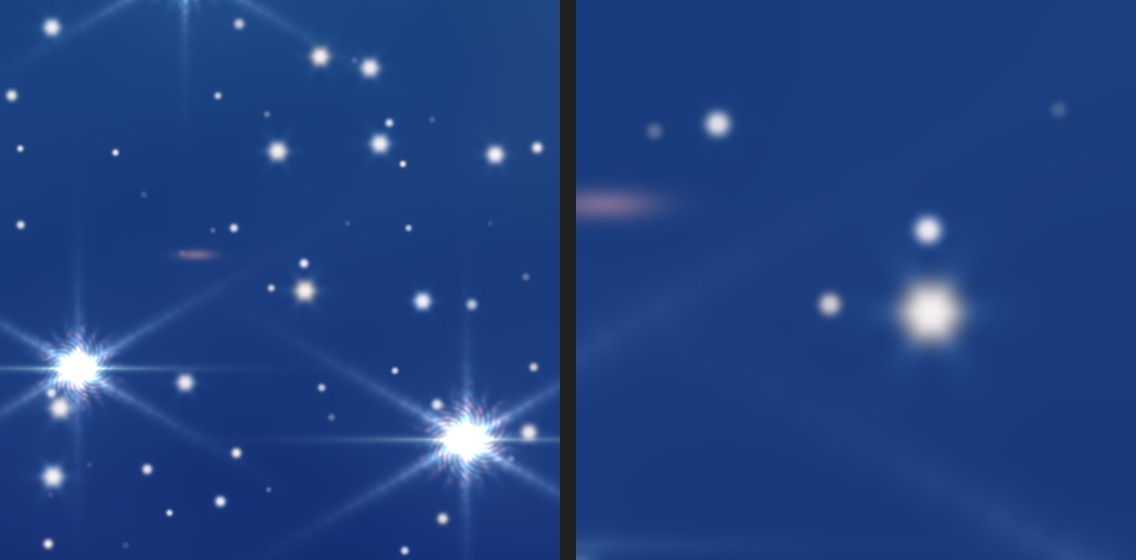
Left, the full canvas; right, a detail of the centre.
Write a three.js fragment shader that draws this background.

```glsl
// A deep blue night sky with scattered soft stars and a few dazzling ones.
// Star layers are jittered grids; the dazzling stars combine a white core,
// a snowflake halo beaded by cellular noise, and tapering diffraction spikes.
varying vec2 vUv;

vec2 hash2(vec2 p) {
  vec3 q = fract(vec3(p.xyx) * vec3(0.1031, 0.1030, 0.0973));
  q += dot(q, q.yzx + 33.33);
  return fract((q.xx + q.yz) * q.zy);
}

// Distance to the nearest cell point, and a random value of that cell
vec2 cellNoise(vec2 p) {
  vec2 nearest = vec2(8.0, 0.0);
  for (int j = -1; j <= 1; j++) {
    for (int i = -1; i <= 1; i++) {
      vec2 cell = floor(p) + vec2(float(i), float(j));
      float d = length(cell + hash2(cell + 200.0) - p);
      if (d < nearest.x) nearest = vec2(d, hash2(cell + 317.0).x);
    }
  }
  return nearest;
}

// Light laid over a colour without exceeding white
vec3 screen(vec3 base, vec3 light) {
  return base + clamp(light, 0.0, 1.0) * (1.0 - base);
}

// One jittered grid of round stars; radii and strengths run from .x to .y
vec3 starLayer(vec3 sky, vec2 uv, float cells, float chance, vec2 radii,
               vec2 strengths, float halo, float seed) {
  vec2 home = floor(uv * cells);
  for (int j = -1; j <= 1; j++) {
    for (int i = -1; i <= 1; i++) {
      vec2 cell = home + vec2(float(i), float(j));
      vec2 kind = hash2(cell + seed);
      if (kind.x > chance) continue;
      vec2 look = hash2(cell + seed + 71.0);
      vec2 p = uv - (cell + 0.1 + 0.8 * hash2(cell + seed + 37.0)) / cells;
      float r = mix(radii.x, radii.y, look.x);
      float d = length(p);

      // Six-pointed blue fringe around the larger stars
      float points = 0.6 + 0.4 * cos(6.0 * atan(p.y, p.x + 0.00001));
      sky = screen(sky, vec3(0.4, 0.65, 0.9) * halo * points
                        * (0.4 + 0.6 * look.x) * exp(-d / (0.85 * r)));

      // White disc with a tinted, soft rim
      float disc = exp(-pow(d / r, 3.0));
      vec3 rim = mix(vec3(0.88, 0.76, 0.64), vec3(0.72, 0.82, 0.98), kind.y);
      vec3 tint = mix(rim, vec3(0.97, 0.95, 0.95), disc * disc);
      sky = mix(sky, tint, disc * mix(strengths.x, strengths.y, look.y));
    }
  }
  return sky;
}

// Ray through the origin, fading along and across its direction
float ray(vec2 p, float angle, float width, float reach) {
  vec2 dir = vec2(cos(angle), sin(angle));
  float along = abs(dot(p, dir));
  float across = abs(dir.x * p.y - dir.y * p.x) / (width * (1.0 + 3.0 * along));
  return exp(-pow(across, 1.4) - along / reach);
}

vec3 dazzlingStar(vec2 p, float seed) {
  float r = length(p);
  float angle = atan(p.y, p.x + 0.00001);

  // Wide glow and spikes with uneven brightness along them
  vec3 light = vec3(0.2, 0.32, 0.5) * 0.3 * exp(-r / 0.11);
  float uneven = 0.85 + 0.15 * sin(r * 210.0 + seed) * sin(r * 87.0);
  float diagonals = ray(p, 0.5236, 0.008, 0.12) + ray(p, 2.618, 0.008, 0.12);
  light += vec3(0.56, 0.7, 0.95) * uneven * diagonals;
  light += vec3(0.45, 0.6, 0.95) * 0.75 * uneven * ray(p, 1.5708, 0.007, 0.09);
  light += vec3(0.7, 0.9, 0.92) * ray(p, 0.0, 0.0042, 0.1);

  // Beaded halo with ragged petals, pink and blue, blurred into streaks
  vec2 bead = cellNoise(p * 68.0 + seed);
  float petals = 0.068 + 0.008 * cos(6.0 * angle + 3.1416)
               + 0.009 * cos(18.0 * angle + seed);
  float halo = exp(-pow(r / petals, 3.5));
  vec3 beadTint = mix(vec3(0.45, 0.68, 0.98), vec3(0.92, 0.68, 0.78),
                      smoothstep(0.35, 0.75, bead.y));
  float streaks = 0.8 + 0.2 * cos(24.0 * angle + 9.0 * sin(r * 60.0));
  light += beadTint * halo * streaks * (0.3 + 0.42 * smoothstep(0.95, 0.0, bead.x));

  // Burnt-out core fading softly into the halo
  return light + 1.15 * exp(-pow(r / 0.034, 2.0));
}

void main() {
  vec2 uv = vUv;

  // Sky, a little greener at the top, with faint slow clouds
  vec3 sky = mix(vec3(0.085, 0.185, 0.46), vec3(0.1, 0.262, 0.505), uv.y);
  sky += 0.01 * sin(uv.x * 7.0 + 2.0 * sin(uv.y * 5.0)) * sin(uv.y * 6.0 + 1.0);
  sky += vec3(0.03, 0.025, 0.01) * smoothstep(0.75, 1.0, uv.x) * uv.y;

  // Distant smear of reddish light
  vec2 smear = (uv - vec2(0.35, 0.545)) / vec2(0.032, 0.009);
  sky = mix(sky, vec3(0.62, 0.5, 0.62), 0.7 * exp(-dot(smear, smear)));

  // Faint specks, small stars, then large ones
  sky = starLayer(sky, uv, 7.0, 0.45, vec2(0.005, 0.007), vec2(0.12, 0.35), 0.0, 11.0);
  sky = starLayer(sky, uv, 8.0, 0.5, vec2(0.006, 0.0105), vec2(0.7, 0.97), 0.15, 53.0);
  sky = starLayer(sky, uv, 5.0, 0.45, vec2(0.0145, 0.0195), vec2(0.92, 1.0), 0.75, 129.0);

  // Dazzling stars, one of them just above the top edge
  sky = screen(sky, dazzlingStar((uv - vec2(0.139, 0.342)) * 1.1, 5.0));
  sky = screen(sky, dazzlingStar((uv - vec2(0.833, 0.215)) * 0.95, 23.0));
  sky = screen(sky, dazzlingStar((uv - vec2(0.33, 1.06)) * 1.1, 41.0));

  gl_FragColor = vec4(sky, 1.0);
}
```
